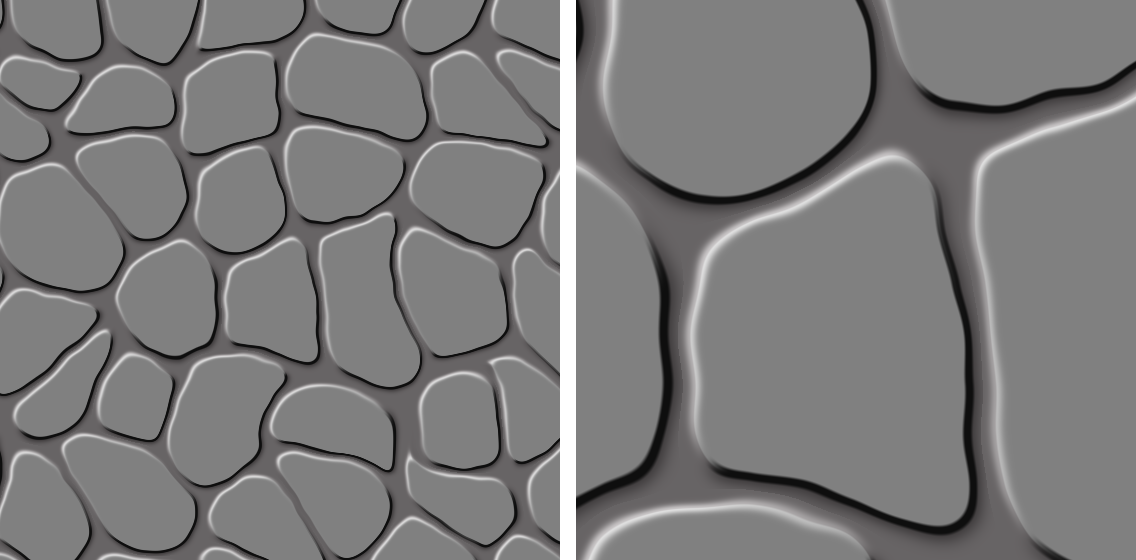
Left, the full canvas; right, a detail of the centre.
This texture is drawn by a WebGL 1 fragment shader. Its source:

```glsl
precision highp float;
uniform vec2 u_resolution;

// Layout, in cells
const float CELLS = 5.5;        // stones across the canvas
const float JITTER = 0.72;      // scatter of the stone centres
const float STRETCH = 0.44;     // strongest elongation of a stone
const float SIZE_SPREAD = 0.16; // variation of stone size
const float HALF_GAP = 0.036;   // half the joint between stones
const float ROUNDING = 0.078;   // softness of the corners
const float WOBBLE = 0.08;      // unevenness of the outlines
const float WOBBLE_FREQ = 2.3;
const float RIPPLE = 0.03;      // finer unevenness
const float RIPPLE_FREQ = 6.1;

// Relief, in canvas units
const vec2 LIGHT_DIR = vec2(-0.6, 0.8);
const float RIM_WIDTH = 0.0034;
const float LINE_HALF = 0.0023;
const float LINE_SOFT = 0.0011;
const float SHADE_WIDTH = 0.0068;

const vec3 STONE = vec3(0.502);
const vec3 MORTAR = vec3(0.405, 0.392, 0.396);
const vec3 DARK_LINE = vec3(0.055);
const float RIM_GAIN = 0.38;
const float SHADE_GAIN = 0.17;

vec2 hash2(vec2 p) {
  vec3 q = fract(vec3(p.xyx) * vec3(0.1031, 0.1030, 0.0973));
  q += dot(q, q.yzx + 33.33);
  return fract((q.xx + q.yz) * q.zy);
}

vec2 noise2(vec2 p) {
  vec2 i = floor(p);
  vec2 f = fract(p);
  f = f * f * (3.0 - 2.0 * f);
  vec2 low = mix(hash2(i), hash2(i + vec2(1.0, 0.0)), f.x);
  vec2 high = mix(hash2(i + vec2(0.0, 1.0)), hash2(i + 1.0), f.x);
  return mix(low, high, f.y) - 0.5;
}

// Stretched distance to the centre of one stone: xy = gradient, z = value
vec3 stoneField(vec2 cell, vec2 p) {
  vec2 shape = hash2(cell + 71.7);
  vec2 v = p - cell - 0.5 - JITTER * (hash2(cell + 19.0) - 0.5);
  float angle = 3.14159 * shape.x;
  vec2 axis = vec2(cos(angle), sin(angle));
  vec2 side = vec2(-axis.y, axis.x);
  float stretch = 1.0 + STRETCH * shape.y;
  float a = dot(v, axis) / stretch;
  float b = dot(v, side) * stretch;
  float len = max(length(vec2(a, b)), 0.0001);
  vec2 grad = (axis * a / stretch + side * b * stretch) / len;
  float size = SIZE_SPREAD * (hash2(cell + 43.0).x - 0.5);
  return vec3(grad, len - size);
}

// Rounded distance to the cell border: xy = outward normal, z = distance
vec3 stoneBorder(vec2 p) {
  vec2 base = floor(p);
  vec2 ownCell = base;
  vec3 own = vec3(0.0, 0.0, 100.0);
  for (int j = -2; j <= 2; j++) {
    for (int i = -2; i <= 2; i++) {
      vec2 cell = base + vec2(float(i), float(j));
      vec3 field = stoneField(cell, p);
      if (field.z < own.z) {
        own = field;
        ownCell = cell;
      }
    }
  }

  // Blend the distances to all neighbours with a soft minimum
  float total = 0.0;
  vec2 slope = vec2(0.0);
  for (int j = -2; j <= 2; j++) {
    for (int i = -2; i <= 2; i++) {
      vec2 cell = base + vec2(float(i), float(j));
      if (distance(cell, ownCell) > 0.5) {
        vec3 diff = stoneField(cell, p) - own;
        float steep = max(length(diff.xy), 0.2);
        float weight = exp(-diff.z / (steep * ROUNDING));
        total += weight;
        slope += weight * diff.xy / steep;
      }
    }
  }
  total = max(total, 1e-20);
  slope /= total;
  float steepness = max(length(slope), 0.6);
  float dist = (-ROUNDING * log(total) - HALF_GAP) / steepness;
  return vec3(-slope / max(length(slope), 0.001), dist);
}

void main() {
  float canvas = min(u_resolution.x, u_resolution.y);
  float pixel = 1.0 / canvas;
  vec2 p = gl_FragCoord.xy / canvas * CELLS + 3.0;
  p += WOBBLE * noise2(p * WOBBLE_FREQ) + RIPPLE * noise2(p * RIPPLE_FREQ);

  vec3 border = stoneBorder(p);
  float depth = border.z / CELLS; // positive inside a stone
  float facing = dot(border.xy, LIGHT_DIR);

  vec3 color = mix(MORTAR, STONE, smoothstep(-pixel, pixel, depth));

  // Soft shade in the joint, stronger below the stones
  float falloff = depth / SHADE_WIDTH;
  float shade = exp(-falloff * falloff) * smoothstep(0.001, -0.001, depth);
  color -= SHADE_GAIN * shade * smoothstep(0.2, -0.6, facing);

  // Bright rim towards the light, dark line away from it
  float rim = depth / RIM_WIDTH;
  color += RIM_GAIN * exp(-rim * rim) * smoothstep(-0.1, 0.95, facing);
  float soft = max(LINE_SOFT, 0.6 * pixel);
  float line = 1.0 - smoothstep(LINE_HALF - soft, LINE_HALF + soft, abs(depth));
  color = mix(color, DARK_LINE, line * smoothstep(0.0, -0.5, facing));

  gl_FragColor = vec4(color, 1.0);
}
```
